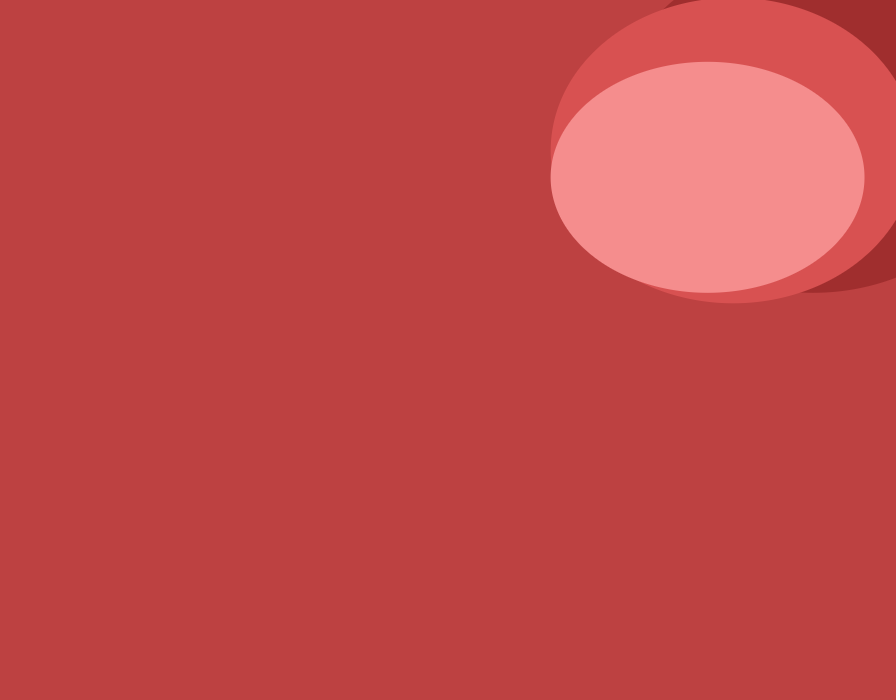
Give the GLSL for this background, as a Shadertoy shader.

```glsl
// Flat red backdrop with three overlapping ellipses in the upper right corner.

// Colours
const vec3 BASE_RED   = vec3(0.741, 0.253, 0.253);
const vec3 DARK_RED   = vec3(0.627, 0.180, 0.180);
const vec3 BRIGHT_RED = vec3(0.847, 0.318, 0.318);
const vec3 PALE_PINK  = vec3(0.961, 0.553, 0.553);

// Canvas proportions: height is 1, width is ASPECT
const float ASPECT = 1.28;

// Ellipses: centre and radii in canvas heights
const vec2 DARK_CENTRE   = vec2(1.1617, 0.8250);
const vec2 DARK_RADII    = vec2(0.2867, 0.2433);
const vec2 BRIGHT_CENTRE = vec2(1.0475, 0.7850);
const vec2 BRIGHT_RADII  = vec2(0.2608, 0.2183);
const vec2 PALE_CENTRE   = vec2(1.0108, 0.7467);
const vec2 PALE_RADII    = vec2(0.2242, 0.1650);

// Approximate signed distance to an ellipse, accurate near its edge
float ellipseDistance(vec2 point, vec2 centre, vec2 radii) {
    vec2 offset = point - centre;
    float scaled = length(offset / radii);
    float slope = length(offset / (radii * radii));
    return scaled * (scaled - 1.0) / max(slope, 1e-4);
}

// Antialiased coverage of an ellipse
float ellipseMask(vec2 point, vec2 centre, vec2 radii, float pixel) {
    return clamp(0.5 - ellipseDistance(point, centre, radii) / pixel, 0.0, 1.0);
}

void mainImage(out vec4 fragColor, in vec2 fragCoord) {
    vec2 point = fragCoord / iResolution.xy * vec2(ASPECT, 1.0);
    float pixel = 1.0 / iResolution.y;

    // Layers from back to front
    vec3 color = BASE_RED;
    color = mix(color, DARK_RED, ellipseMask(point, DARK_CENTRE, DARK_RADII, pixel));
    color = mix(color, BRIGHT_RED, ellipseMask(point, BRIGHT_CENTRE, BRIGHT_RADII, pixel));
    color = mix(color, PALE_PINK, ellipseMask(point, PALE_CENTRE, PALE_RADII, pixel));

    fragColor = vec4(color, 1.0);
}
```
